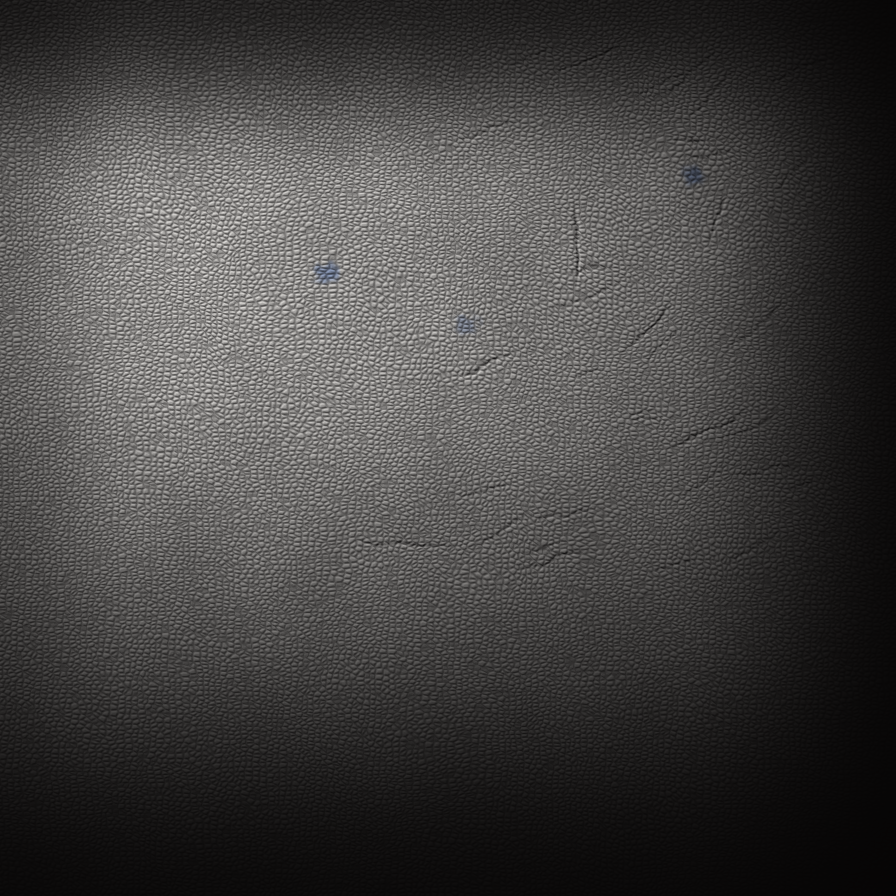
Write a Shadertoy shader that draws this texture.

```glsl
const vec2 GLOW_CENTER = vec2(0.24, 0.70);
const vec2 GLOW_SPREAD = vec2(0.80, 0.51);
const float GLOW_PEAK = 0.545;
const vec3 LEATHER_TINT = vec3(1.0, 0.995, 0.98);
const vec3 SHADOW_TINT = vec3(0.024, 0.019, 0.019);
const vec3 STAIN_TINT = vec3(0.66, 0.75, 0.93);
const vec2 GRAIN_CELLS = vec2(142.0, 198.0);
const vec2 LIGHT_STEP = vec2(-0.12, 0.36);
const float GRAIN_RELIEF = 0.38;
const float GROOVE_DEPTH = 0.27;
const float CREASE_WIDTH = 0.0016;
const int FINE_CREASES = 26;

// Main creases as start and end points
const vec4 CREASES[8] = vec4[8](
    vec4(0.645, 0.785, 0.641, 0.668), vec4(0.808, 0.785, 0.786, 0.728),
    vec4(0.500, 0.578, 0.583, 0.608), vec4(0.690, 0.603, 0.755, 0.664),
    vec4(0.740, 0.494, 0.840, 0.548), vec4(0.385, 0.396, 0.515, 0.390),
    vec4(0.605, 0.912, 0.700, 0.952), vec4(0.573, 0.362, 0.661, 0.391));

// Stain centres with strength
const vec3 STAINS[3] = vec3[3](
    vec3(0.363, 0.697, 0.9), vec3(0.520, 0.637, 0.55), vec3(0.773, 0.803, 0.9));

vec2 hash2(vec2 p) {
    vec3 q = fract(vec3(p.xyx) * vec3(0.1031, 0.1030, 0.0973));
    q += dot(q, q.yzx + 33.33);
    return fract((q.xx + q.yz) * q.zy);
}

float noise(vec2 p) {
    vec2 i = floor(p), f = fract(p);
    f = f * f * (3.0 - 2.0 * f);
    return mix(mix(hash2(i).x, hash2(i + vec2(1, 0)).x, f.x),
               mix(hash2(i + vec2(0, 1)).x, hash2(i + vec2(1, 1)).x, f.x), f.y);
}

float fbm(vec2 p) {
    float sum = 0.0, weight = 0.5;
    for (int i = 0; i < 4; i++) {
        sum += weight * noise(p);
        p = p * 2.03 + 17.1;
        weight *= 0.5;
    }
    return sum;
}

// Soft pebbles separated by grooves
float pebbleHeight(vec2 p) {
    vec2 cell = floor(p), f = fract(p);
    float nearest = 9.0, second = 9.0;
    for (int y = -1; y <= 1; y++)
    for (int x = -1; x <= 1; x++) {
        vec2 offset = vec2(x, y);
        float d = length(offset + 0.1 + 0.8 * hash2(cell + offset + 40.0) - f);
        second = min(second, max(nearest, d));
        nearest = min(nearest, d);
    }
    return smoothstep(-0.05, 0.75, second - nearest);
}

// Dark fold with a lit lower lip, fading at both ends
float crease(vec2 p, vec2 a, vec2 b) {
    vec2 axis = b - a;
    float along = dot(p - a, axis) / dot(axis, axis);
    vec2 normal = normalize(vec2(-axis.y, axis.x));
    normal *= normal.y < 0.0 ? -1.0 : 1.0;
    float side = dot(p - a, normal) / CREASE_WIDTH;
    float fade = smoothstep(0.0, 0.3, along) * smoothstep(1.0, 0.7, along);
    return fade * (0.6 * exp(-(side + 2.0) * (side + 2.0)) - exp(-side * side));
}

float allCreases(vec2 uv) {
    vec2 p = uv + 0.014 * (vec2(fbm(uv * 38.0), fbm(uv * 38.0 + 71.0)) - 0.47);
    float sum = 0.0;
    for (int i = 0; i < 8; i++) sum += 0.42 * crease(p, CREASES[i].xy, CREASES[i].zw);
    for (int i = 0; i < FINE_CREASES; i++) {
        vec2 r = hash2(vec2(float(i), 7.0)), s = hash2(vec2(float(i), 23.0));
        vec2 start = mix(vec2(0.50, 0.30), vec2(0.88, 0.93), r);
        float angle = mix(0.1, 1.0, s.x);
        vec2 end = start + mix(0.04, 0.11, s.y) * vec2(cos(angle), sin(angle));
        sum += 0.27 * crease(p, start, end);
    }
    return sum;
}

// Soft light pool with darkened borders
float lighting(vec2 uv) {
    vec2 d = (uv - GLOW_CENTER) / GLOW_SPREAD;
    float left = mix(0.74, 1.0, smoothstep(0.0, 0.16, uv.x));
    float right = mix(0.10, 1.0, smoothstep(1.03, 0.74, uv.x));
    float top = mix(0.30, 1.0, smoothstep(1.0, 0.78, uv.y));
    float bottom = mix(0.25, 1.0, smoothstep(-0.02, 0.30, uv.y));
    return GLOW_PEAK * exp(-dot(d, d)) * left * right * top * bottom;
}

void mainImage(out vec4 fragColor, in vec2 fragCoord) {
    vec2 uv = fragCoord / iResolution.xy;

    // Grain follows gentle bends in the hide
    vec2 bend = vec2(fbm(uv * 7.0), fbm(uv * 7.0 + 31.0)) - 0.47;
    vec2 grain = (uv + 0.025 * bend) * GRAIN_CELLS;
    float height = pebbleHeight(grain);
    float slope = height - pebbleHeight(grain + LIGHT_STEP);
    float shade = 1.0 + GRAIN_RELIEF * slope + GROOVE_DEPTH * (height - 0.45);
    shade *= 0.93 + 0.15 * fbm(uv * 14.0 + 5.0);
    shade += allCreases(uv);

    vec3 color = lighting(uv) * max(shade, 0.15) * LEATHER_TINT + SHADOW_TINT;

    // Small ragged blue stains
    for (int i = 0; i < 3; i++) {
        float d = length((uv - STAINS[i].xy) * vec2(0.9, 1.1));
        d += 0.014 * (noise(uv * 130.0) - 0.5);
        float cover = STAINS[i].z * smoothstep(0.016, 0.003, d);
        color *= mix(vec3(1.0), STAIN_TINT, cover);
    }
    fragColor = vec4(clamp(color, 0.0, 1.0), 1.0);
}
```
